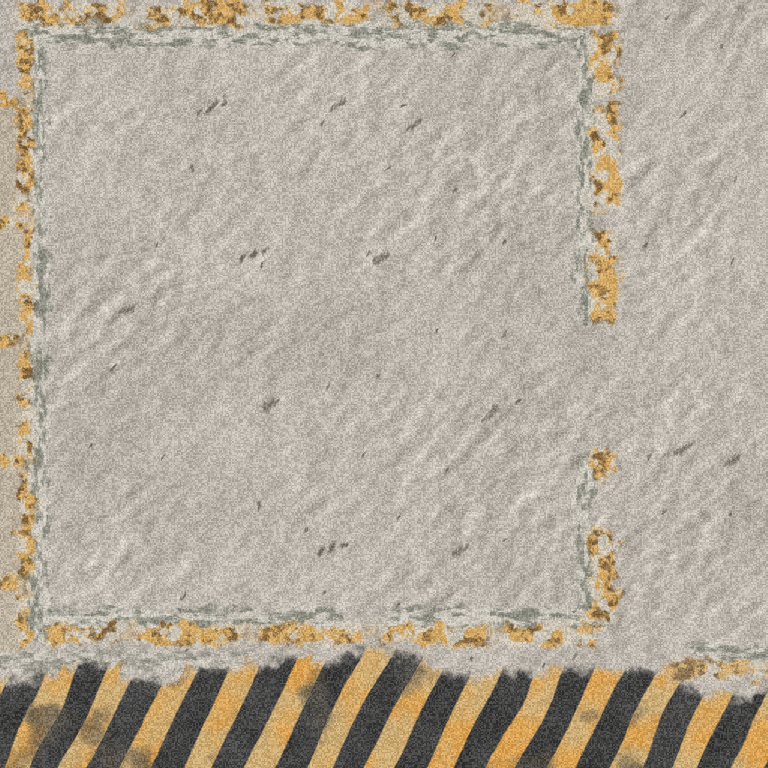
A Shadertoy shader for this texture:

```glsl
// Worn concrete slab with a flaking rust-gold frame and a row of hazard stripes.
// Layered value noise makes the stone relief; ragged rectangles make the frame;
// a slanted repeat with a noisy upper edge makes the painted stripes.
#define STONE vec3(0.732, 0.704, 0.667)
#define GOLD vec3(0.830, 0.655, 0.380)
#define RUST vec3(0.480, 0.365, 0.210)
#define LICHEN vec3(0.510, 0.515, 0.465)
#define PALE vec3(0.810, 0.790, 0.745)
#define TAR vec3(0.235, 0.235, 0.235)
#define PITCH 0.0794
#define SLANT 0.5
#define DASH 0.159
#define GRAIN 0.17
#define GRAIN_CELLS 512.0

float hash(vec2 p) {
    vec3 q = fract(p.xyx * 0.1031);
    q += dot(q, q.yzx + 33.33);
    return fract((q.x + q.y) * q.z);
}

float noise(vec2 p) {
    vec2 i = floor(p), f = fract(p);
    f = f * f * (3.0 - 2.0 * f);
    return mix(mix(hash(i), hash(i + vec2(1, 0)), f.x),
               mix(hash(i + vec2(0, 1)), hash(i + vec2(1, 1)), f.x), f.y);
}

float fbm(vec2 p) {
    float sum = 0.0, amp = 0.5;
    for (int i = 0; i < 4; i++) {
        sum += amp * noise(p);
        p = p * 2.03 + 17.3;
        amp *= 0.5;
    }
    return sum / 0.9375;
}

// Soft interval, and a rectangle from x range and y range
float span(float x, float a, float b) {
    const float soft = 0.004;
    return smoothstep(a - soft, a + soft, x) * (1.0 - smoothstep(b - soft, b + soft, x));
}
float box(vec2 p, float x0, float x1, float y0, float y1) {
    return span(p.x, x0, x1) * span(p.y, y0, y1);
}

// Repeated dash with a short worn gap
float dashes(float x, float start) {
    return mix(0.3, 1.0, span(mod(x - start, DASH), 0.004, 0.139));
}

// Short dark chip leaning up to the right
float chip(vec2 d, float size) {
    d = vec2(0.55 * d.x + 0.83 * d.y, 0.55 * d.y - 0.83 * d.x);
    return 1.0 - smoothstep(0.3, 1.2, length(d / (size * vec2(1.0, 0.38))));
}

float chips(vec2 uv) {
    // Loose chips, one per cell
    vec2 cell = floor(uv * 11.0);
    float h = hash(cell + 5.0);
    vec2 spot = (cell + 0.2 + 0.6 * vec2(hash(cell + 31.0), hash(cell + 67.0))) / 11.0;
    float m = step(0.45, h) * chip(uv - spot, 0.003 + 0.004 * h) * 0.7;
    // Larger clusters
    vec2 home[12] = vec2[12](vec2(0.276, 0.859), vec2(0.332, 0.668), vec2(0.434, 0.286),
        vec2(0.541, 0.837), vec2(0.497, 0.663), vec2(0.440, 0.863), vec2(0.599, 0.284),
        vec2(0.166, 0.597), vec2(0.352, 0.473), vec2(0.638, 0.463), vec2(0.891, 0.414), vec2(0.953, 0.400));
    for (int i = 0; i < 12; i++) {
        float big = i < 3 ? 1.0 : 0.5;
        for (int j = -1; j <= 1; j++) {
            vec2 o = float(j) * vec2(0.014, 0.006) * big;
            m = max(m, chip(uv - home[i] - o, 0.011 - 0.003 * abs(float(j))) * (0.5 + 0.3 * big));
        }
    }
    return m;
}

void mainImage(out vec4 fragColor, in vec2 fragCoord) {
    vec2 uv = fragCoord / iResolution.xy;
    float coarse = fbm(uv * 9.0), fine = fbm(uv * 150.0 + 40.0);
    vec2 warp = vec2(fbm(uv * 75.0), fbm(uv * 75.0 + 90.0)) - 0.5;
    vec2 p = uv + 0.028 * warp;

    // Stone with slanted, patchy relief
    vec2 r = vec2(0.77 * uv.x + 0.64 * uv.y, 0.77 * uv.y - 0.64 * uv.x) * vec2(36.0, 72.0) + 2.0 * coarse;
    float relief = fbm(r) - fbm(r + vec2(0.3, -0.6));
    float patches = smoothstep(0.3, 0.7, fbm(uv * 7.0 + 60.0));
    vec3 col = STONE + mix(0.09, 0.24, patches) * relief + 0.09 * (coarse - 0.5) + 0.09 * (fine - 0.5);
    col = mix(col, vec3(0.33, 0.29, 0.26), chips(uv + 0.012 * warp) * 0.85);
    col = mix(col, vec3(0.73, 0.67, 0.57), 0.55 * span(p.x, -0.1, 0.026) * span(uv.y, 0.15, 0.86));

    // Weathered grey-green edging
    float across = max(box(p, 0.03, 0.76, 0.940, 0.968), box(p, 0.062, 0.445, 0.185, 0.208));
    across = max(across, box(p, 0.508, 0.780, 0.185, 0.208));
    across = max(across, max(box(p, -0.1, 0.33, 0.125, 0.150) * 0.7, box(p, 0.90, 1.1, 0.143, 0.160)));
    float upright = max(box(p, 0.034, 0.062, 0.165, 0.955), box(p, 0.750, 0.773, 0.58, 0.955));
    upright = max(upright, box(p, 0.750, 0.773, 0.20, 0.41));
    float streak = across > upright ? fbm(uv * vec2(55, 190)) : fbm(uv * vec2(190, 55));
    streak = mix(streak, fine, 0.35);
    col = mix(col, mix(LICHEN, PALE, smoothstep(0.36, 0.60, streak)), max(across, upright) * 0.85);

    // Flaking gold and rust frame, with a pale chalky rim
    float flake = box(p, 0.02, 0.81, 0.968, 0.996) * dashes(uv.x, 0.023);
    flake = max(flake, box(p, 0.024, 0.041, 0.160, 0.960) * dashes(uv.y, 0.085));
    flake = max(flake, box(p, 0.062, 0.780, 0.162, 0.186) * dashes(uv.x, 0.016));
    flake = max(flake, box(p, 0.87, 1.1, 0.115, 0.140) * 0.8);
    vec2 runs[5] = vec2[5](vec2(0.876, 0.955), vec2(0.727, 0.863), vec2(0.577, 0.700),
                          vec2(0.375, 0.414), vec2(0.192, 0.316));
    for (int i = 0; i < 5; i++) flake = max(flake, box(p, 0.768, 0.805, runs[i].x, runs[i].y));
    float tick = abs(mod(p.y - 0.159, 0.158) - 0.079);
    flake = max(flake, span(tick, -1.0, 0.009) * span(p.x, -0.1, 0.028) * span(uv.y, 0.2, 0.9));
    float body = mix(fine, fbm(uv * 45.0 + 21.0), 0.45);
    vec3 crust = mix(RUST, GOLD, smoothstep(0.36, 0.54, body));
    crust = mix(crust, PALE, 0.9 * smoothstep(0.50, 0.64, fbm(uv * 70.0 + 11.0)));
    col = mix(col, crust, flake * 0.92);

    // Hazard stripes under an uneven upper edge
    float lean = uv.x - SLANT * uv.y - 0.0586 + 0.002 * warp.x;
    float s = (lean + 0.012 * (noise(uv * 13.0) - 0.5)) / PITCH + 0.5;
    float bump = (uv.x - 0.48) / 0.09;
    float top = 0.126 + 0.035 * exp(-bump * bump) - 0.035 * smoothstep(0.86, 0.98, uv.x);
    top += 0.020 * (hash(vec2(floor(s) + 20.0, 3.0)) - 0.5);
    float paint = 1.0 - smoothstep(top - 0.010, top + 0.008, p.y + 0.025 * (coarse - 0.5));
    float bar = 1.0 - smoothstep(0.245, 0.285, abs(fract(s) - 0.5));
    float smudge = smoothstep(0.54, 0.75, fbm(uv * 17.0 + 7.0)) * 0.6;
    vec3 yellow = mix(vec3(0.86, 0.63, 0.31), vec3(0.80, 0.67, 0.45), smoothstep(0.3, 0.7, fbm(uv * 24.0)));
    vec3 dark = TAR + 0.12 * (fbm(uv * 30.0 + 3.0) - 0.4);
    col = mix(col, mix(yellow, dark, max(bar * (1.0 - 0.2 * smudge), smudge)), paint * 0.96);

    // Sandy grain over everything
    float grain = hash(floor(uv * GRAIN_CELLS)) - 0.5;
    fragColor = vec4(clamp(col + GRAIN * grain, 0.0, 1.0), 1.0);
}
```
